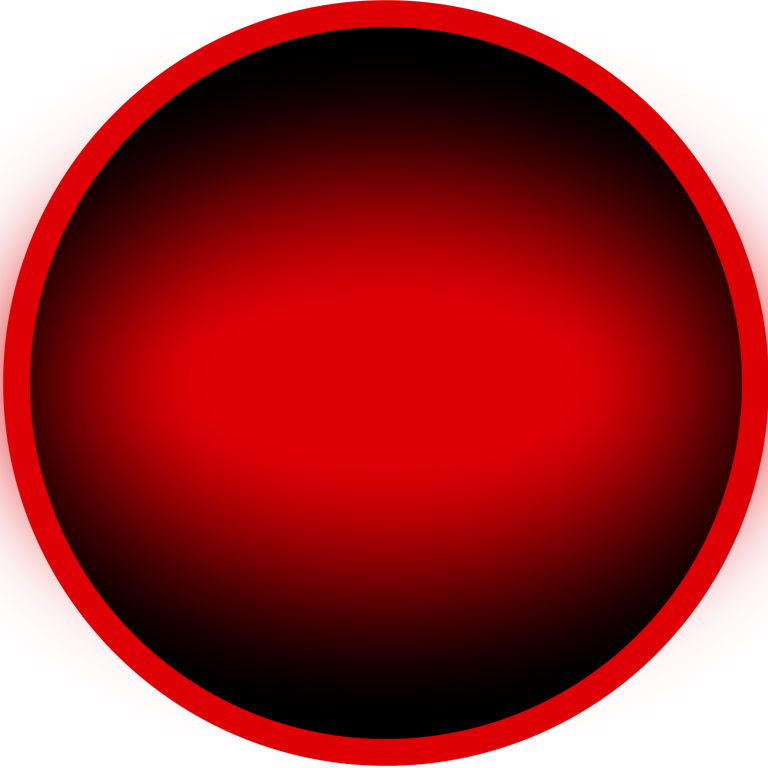
Give the GLSL for this background, as a WebGL 2 fragment shader.

```glsl
#version 300 es
precision highp float;

#define CENTER vec2(0.5026, 0.5013)
#define OUTER_RADIUS 0.4985
#define INNER_RADIUS 0.4635
#define CORE_RADII vec2(0.410, 0.262)
#define CORE_BLUR 0.18
#define HALO_WIDTH 0.098
#define RED vec3(0.867, 0.0, 0.016)
#define PAPER vec3(1.0, 0.997, 0.997)

uniform vec2 u_resolution;
out vec4 fragColor;

// Approximate signed distance to an axis-aligned ellipse
float ellipseDistance(vec2 p, vec2 radii) {
    float scaled = length(p / radii);
    float slope = length(p / (radii * radii));
    return scaled * (scaled - 1.0) / max(slope, 1e-4);
}

// Antialiased coverage of a disc
float disc(float dist, float radius, float pixel) {
    return 1.0 - smoothstep(-pixel, pixel, dist - radius);
}

void main() {
    float side = min(u_resolution.x, u_resolution.y);
    vec2 uv = (gl_FragCoord.xy - 0.5 * u_resolution) / side + 0.5;
    vec2 p = uv - CENTER;
    float pixel = 0.8 / side;
    float dist = length(p);
    float coreDist = ellipseDistance(p, CORE_RADII);

    // Soft red halo over the pale ground
    float halo = exp(-pow(max(coreDist, 0.0) / HALO_WIDTH, 2.0));
    vec3 color = mix(PAPER, RED, halo);

    // Solid ring
    color = mix(color, RED, disc(dist, OUTER_RADIUS, pixel));

    // Black disc lit by a blurred elliptical core
    float core = 1.0 - smoothstep(-CORE_BLUR, CORE_BLUR, coreDist);
    color = mix(color, RED * core, disc(dist, INNER_RADIUS, pixel));

    fragColor = vec4(color, 1.0);
}
```
